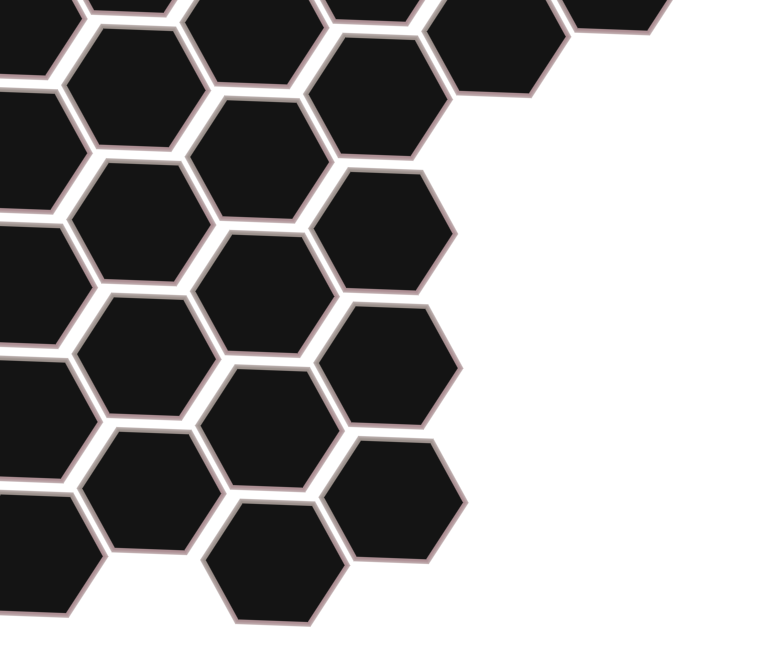
Give the GLSL for this pattern, as a Shadertoy shader.

```glsl
// Signed distance to a flat-topped hexagon with the given apothem
float hexDistance(vec2 p, float apothem) {
    p = abs(p);
    return max(p.y, dot(p, vec2(0.8660, 0.5))) - apothem;
}

// Slight tilt and horizontal stretch of every tile
vec2 toTile(vec2 p) {
    float c = cos(0.037), s = sin(0.037);
    return vec2((c * p.x + s * p.y) / 1.037, c * p.y - s * p.x);
}

// Lowest filled row of each slanted column
float lastRow(float column) {
    return column < -1.5 ? -1.0 : column < 0.5 ? 0.0 : -3.0;
}

void mainImage(out vec4 fragColor, in vec2 fragCoord) {
    float pixel = 1.0 / iResolution.y;
    vec2 pos = fragCoord * pixel;
    pos.y = 1.0 - pos.y;

    // Skewed lattice, measured down from the top edge
    vec2 origin = vec2(0.6073, 0.7716);
    mat2 lattice = mat2(0.1826, -0.0968, 0.0080, 0.2074);
    vec2 cell = floor(inverse(lattice) * (pos - origin) + 0.5);

    // Closest filled tile among the neighbours
    float dist = 1.0;
    vec2 local = vec2(0.0);
    for (int j = -1; j <= 1; j++) {
        for (int i = -1; i <= 1; i++) {
            vec2 id = cell + vec2(i, j);
            if (id.y > lastRow(id.x) + 0.5) continue;
            vec2 tile = toTile(pos - origin - lattice * id);
            float d = hexDistance(tile, 0.0968);
            if (d < dist) {
                dist = d;
                local = tile;
            }
        }
    }

    // Rim: grey on the upper left, rosy on the lower right, paler outside
    float facing = dot(local, vec2(0.6, 0.8)) / 0.0968;
    vec3 rim = mix(vec3(0.61, 0.57, 0.55), vec3(0.68, 0.56, 0.58),
                   smoothstep(-0.8, 0.8, facing));
    float outer = smoothstep(-0.0055, 0.0, dist);
    rim = mix(rim, vec3(0.79, 0.74, 0.74), 0.65 * outer);

    // Dark face, rim and white ground
    float soft = 0.8 * pixel;
    vec3 color = mix(vec3(0.08), rim, smoothstep(-soft, soft, dist + 0.0072));
    color = mix(color, vec3(1.0), smoothstep(-soft, soft, dist));
    fragColor = vec4(color, 1.0);
}
```
